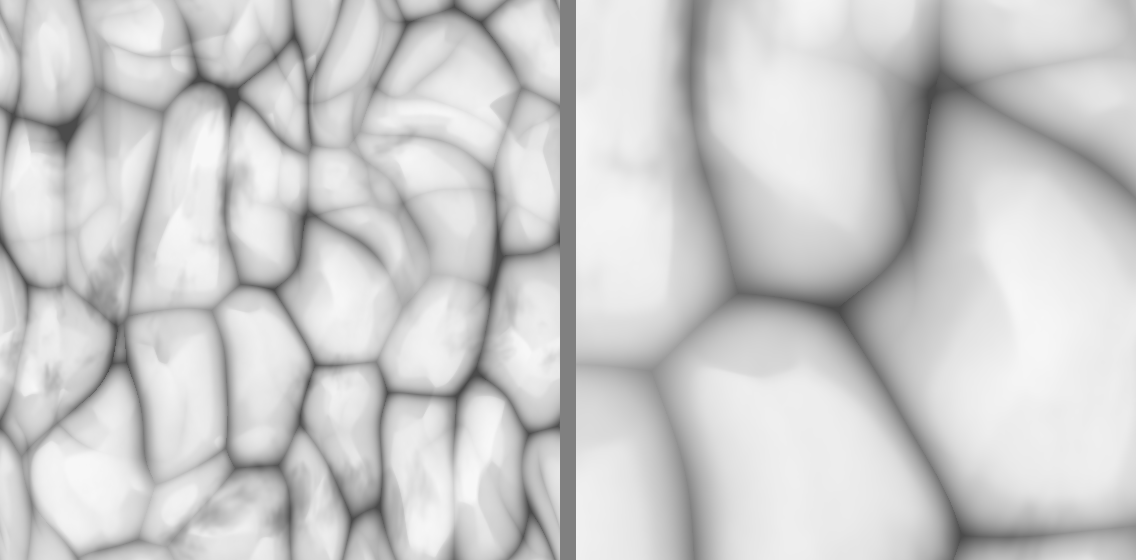
Left: the whole. Right: its middle third, enlarged.
Reproduce this texture map procedurally as a Shadertoy shader.

```glsl
vec2 hash2(vec2 cell, vec2 period, float seed) {
    vec3 q = fract((mod(cell, period).xyx + seed) * vec3(0.1031, 0.1030, 0.0973));
    q += dot(q, q.yzx + 33.33);
    return fract((q.xx + q.yz) * q.zy);
}

// Gradient noise that wraps after "period" lattice cells
float gradientNoise(vec2 uv, vec2 period, float seed) {
    vec2 p = uv * period, i = floor(p), f = p - i;
    vec2 u = f * f * f * (f * (f * 6.0 - 15.0) + 10.0);
    vec4 corner;
    for (int k = 0; k < 4; k++) {
        vec2 o = vec2(k & 1, k >> 1);
        corner[k] = dot(hash2(i + o, period, seed) * 2.0 - 1.0, f - o);
    }
    vec2 row = mix(corner.xz, corner.yw, u.x);
    return mix(row.x, row.y, u.y);
}

float fbm(vec2 uv, vec2 period, float seed) {
    float sum = 0.0, amplitude = 1.0;
    for (int k = 0; k < 4; k++) {
        sum += amplitude * gradientNoise(uv, period, seed + float(k) * 7.0);
        period *= 2.0;
        amplitude *= 0.5;
    }
    return sum;
}

vec2 warp(vec2 uv, vec2 period, float amount, float seed) {
    return uv + amount * vec2(gradientNoise(uv, period, seed),
                              gradientNoise(uv, period, seed + 5.0));
}

// Centre of a stone (xy) and its weight (z)
vec3 stoneAt(vec2 cell, vec2 grid, float seed) {
    vec2 jitter = hash2(cell, grid, seed);
    float weight = 0.45 * hash2(cell, grid, seed + 11.0).x;
    return vec3(cell + 0.1 + 0.8 * jitter, weight);
}

// Distance to the rounded rim of the weighted Voronoi stone, in canvas units
float stoneRim(vec2 uv, vec2 grid, float rounding, float seed) {
    vec2 p = uv * grid, base = floor(p), centre = base;
    float nearest = 1e3;
    for (int k = 0; k < 25; k++) {
        vec3 s = stoneAt(base + vec2(k % 5, k / 5) - 2.0, grid, seed);
        float power = dot(p - s.xy, p - s.xy) - s.z;
        if (power < nearest) { nearest = power; centre = s.xy; }
    }
    float sum = 1e-9;
    for (int k = 0; k < 25; k++) {
        vec3 s = stoneAt(base + vec2(k % 5, k / 5) - 2.0, grid, seed);
        float power = dot(p - s.xy, p - s.xy) - s.z;
        float gap = length((s.xy - centre) / grid) * dot(grid, grid) * 0.0
                  + length((s.xy - centre) * grid);
        if (gap > 0.001) sum += exp(-(power - nearest) / (2.0 * gap * rounding));
    }
    return -rounding * log(sum);
}

// Chipped planes: each cell has its own tone and slope, joined by narrow blends
float facets(vec2 uv, vec2 grid, float sharpness, float seed) {
    vec2 p = uv * grid, base = floor(p);
    float total = 0.0, weights = 1e-9;
    for (int k = 0; k < 9; k++) {
        vec2 cell = base + vec2(k % 3, k / 3) - 1.0;
        vec2 offset = p - cell - hash2(cell, grid, seed);
        vec2 tilt = hash2(cell, grid, seed + 3.0) - 0.5;
        float tone = hash2(cell, grid, seed + 9.0).x + 1.2 * dot(tilt, offset);
        float w = exp(-sharpness * dot(offset, offset));
        total += w * tone;
        weights += w;
    }
    return total / weights;
}

void mainImage(out vec4 fragColor, in vec2 fragCoord) {
    vec2 uv = fragCoord / iResolution.xy;
    vec2 bent = warp(warp(uv, vec2(3.0), 0.13, 1.0), vec2(9.0, 7.0), 0.022, 21.0);
    vec2 rough = warp(bent, vec2(16.0, 11.0), 0.018, 31.0);

    // Boulders: narrow dark gaps inside broad soft shade
    float rim = stoneRim(bent, vec2(7.0, 4.0), 0.011, 4.0);
    float depth = mix(0.3, 1.0, smoothstep(-0.3, 0.15, gradientNoise(uv, vec2(5.0), 41.0)));
    float gapShade = 0.48 / (1.0 + exp(rim / 0.006));
    float wideShade = 0.19 * exp(-max(rim, -0.01) / 0.028);

    // Fainter cracks across some of the boulders
    float crackRim = max(stoneRim(rough, vec2(6.0, 5.0), 0.008, 57.0), 0.0);
    float crackMask = smoothstep(-0.1, 0.3, gradientNoise(uv, vec2(4.0), 63.0));
    float crackShade = 0.17 * crackMask * exp(-crackRim / 0.012);

    // Upright smudges gathered in hollows
    float hollow = smoothstep(-0.15, 0.3, gradientNoise(bent, vec2(4.0, 3.0), 71.0));
    float smudge = 0.26 * hollow * smoothstep(-0.05, 0.65, fbm(rough, vec2(11.0, 7.0), 77.0));

    // Bright worn planes on the crowns
    float plane = facets(rough, vec2(14.0, 9.0), 18.0, 83.0);
    float crown = smoothstep(0.0, 0.012, rim + 0.04 * plane - 0.045);
    float grain = 0.012 * fbm(uv, vec2(40.0, 28.0), 91.0);

    float tone = 0.91 + 0.07 * (plane - 0.5) + 0.035 * crown + grain;
    tone -= depth * (gapShade + wideShade) + crackShade + smudge;
    fragColor = vec4(vec3(clamp(tone, 0.3, 0.97)), 1.0);
}
```
